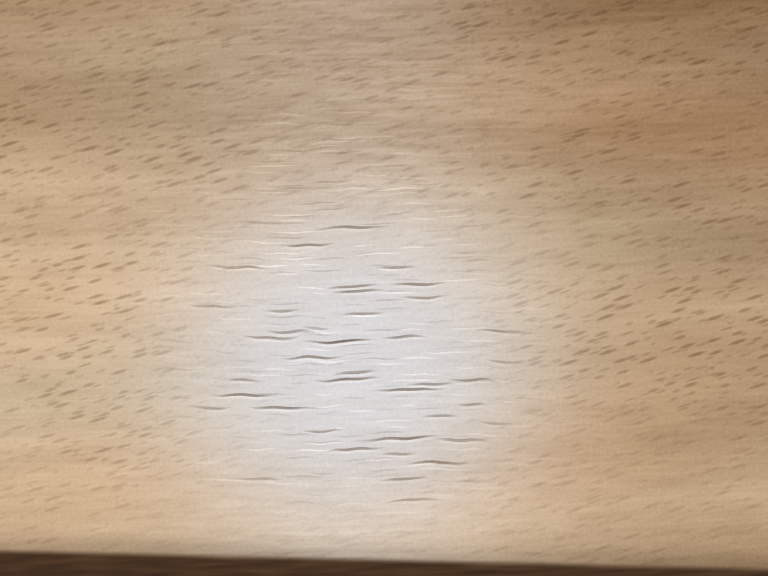
Give the GLSL for this texture, as a Shadertoy shader.

```glsl
// Pale beech wood board with slanted flecks, embossed pores and a soft white glare.

vec2 hash2(vec2 cell) {
    vec3 q = fract(cell.xyx * vec3(0.1031, 0.1030, 0.0973));
    q += dot(q, q.yzx + 33.33);
    return fract((q.xx + q.yz) * q.zy);
}

float gradientNoise(vec2 p) {
    vec2 i = floor(p), f = fract(p);
    vec2 u = f * f * f * (f * (f * 6.0 - 15.0) + 10.0);
    float a = dot(hash2(i) * 2.0 - 1.0, f);
    float b = dot(hash2(i + vec2(1, 0)) * 2.0 - 1.0, f - vec2(1, 0));
    float c = dot(hash2(i + vec2(0, 1)) * 2.0 - 1.0, f - vec2(0, 1));
    float d = dot(hash2(i + vec2(1, 1)) * 2.0 - 1.0, f - vec2(1, 1));
    return mix(mix(a, b, u.x), mix(c, d, u.x), u.y);
}

// Scattered slender dashes, one candidate per jittered cell
float dashes(vec2 p, vec2 cell, float fill, float thickness) {
    vec2 home = floor(p / cell);
    float ink = 0.0;
    for (int y = -1; y <= 1; y++) {
        for (int x = -1; x <= 1; x++) {
            vec2 id = home + vec2(x, y);
            vec2 traits = hash2(id + 71.0);
            vec2 d = p - (id + 0.1 + 0.8 * hash2(id)) * cell;
            vec2 radius = vec2(cell.x * mix(0.18, 0.5, traits.x), thickness);
            float shape = 1.0 - smoothstep(0.35, 1.15, length(d / radius));
            ink = max(ink, shape * step(traits.y, fill) * mix(0.5, 1.0, traits.x));
        }
    }
    return ink;
}

void mainImage(out vec4 fragColor, in vec2 fragCoord) {
    vec2 uv = fragCoord / iResolution.xy;
    vec2 p = fragCoord / iResolution.y;

    // Grain follows a gentle bend across the board
    vec2 g = p + vec2(0.0, 0.025 * gradientNoise(p * vec2(1.6, 3.0)) - 0.05 * p.x);
    float bands = gradientNoise(g * vec2(1.1, 8.0) + 4.0)
                + 0.5 * gradientNoise(g * vec2(2.5, 24.0));
    float fibres = gradientNoise(g * vec2(9.0, 95.0))
                 + 0.7 * gradientNoise(g * vec2(16.0, 170.0) + 9.0);
    float speckle = gradientNoise(p * 170.0);

    // Falloff of the room light towards the top and right
    float light = 1.0 - 0.55 * smoothstep(0.45, 1.0, uv.y)
                - 0.42 * smoothstep(0.5, 1.0, uv.x)
                - 0.12 * smoothstep(0.2, 0.0, uv.y);
    light += 0.38 * bands + 0.14 * fibres;
    vec3 color = mix(vec3(0.55, 0.43, 0.31), vec3(0.82, 0.71, 0.58), light);
    color += vec3(0.035, -0.012, -0.03) * gradientNoise(g * vec2(1.5, 5.0) + 20.0);

    // Round glare with a faint column of reflected light
    vec2 fromGlare = (p - vec2(0.61, 0.37)) / vec2(0.31, 0.29);
    float glare = exp(-pow(length(fromGlare), 3.0));
    float column = exp(-pow((p.x - 0.6) / 0.27, 2.0));
    float sheen = clamp(0.95 * glare + 0.24 * column * (1.0 - glare) + 0.05 * fibres * column, 0.0, 1.0);

    // Short brown flecks rising to the right
    vec2 slanted = mat2(0.97, -0.24, 0.24, 0.97) * g;
    float patches = smoothstep(-0.35, 0.3, gradientNoise(p * vec2(3.0, 6.0) + 2.0));
    float flecks = dashes(slanted, vec2(0.042, 0.017), 0.6, 0.0038);
    flecks = max(flecks, 0.6 * dashes(slanted + 3.7, vec2(0.032, 0.013), 0.5, 0.0027));
    flecks *= mix(0.45, 1.0, patches) * mix(0.4, 1.0, smoothstep(0.05, 0.35, uv.y));
    color *= 1.0 - vec3(0.19, 0.23, 0.27) * flecks;
    color = mix(color, vec3(0.86, 0.855, 0.865), sheen);

    // Embossed pores, dark with a lit lower lip
    vec2 wavy = p + vec2(0.0, 0.006 * gradientNoise(p * vec2(22.0, 9.0))
                            + 0.02 * gradientNoise(p * vec2(3.0, 2.0)));
    vec2 poreCell = vec2(0.13, 0.025);
    float pore = dashes(wavy, poreCell, 0.5, 0.0032);
    float lip = dashes(wavy + vec2(0.0, 0.0045), poreCell, 0.5, 0.0032);
    float poreZone = smoothstep(0.2, 0.75, glare);
    color *= 1.0 - vec3(0.32, 0.36, 0.4) * pore * poreZone;
    color += 0.06 * lip * (1.0 - pore) * poreZone;

    // Fine bright and dark scratches around the glare
    float scratchZone = column * smoothstep(0.02, 0.25, uv.y) * smoothstep(1.1, 0.6, uv.y);
    float bright = dashes(wavy + 5.3, vec2(0.11, 0.013), 0.5, 0.002);
    float dull = dashes(wavy + 8.1, vec2(0.09, 0.012), 0.5, 0.002);
    color += scratchZone * (0.11 * bright - 0.09 * dull);
    color += 0.035 * speckle + 0.025 * fibres * column;

    // Shadowed front edge, sloping down to the right
    float edge = 0.043 - 0.024 * p.x;
    float shadow = 1.0 - smoothstep(edge - 0.007, edge + 0.007, p.y);
    vec3 edgeColor = vec3(0.28, 0.20, 0.14) * (1.0 + 0.25 * fibres);
    color *= 1.0 - 0.14 * smoothstep(0.04, 0.0, p.y - edge);
    color = mix(color, edgeColor, shadow);

    fragColor = vec4(clamp(color, 0.0, 1.0), 1.0);
}
```
